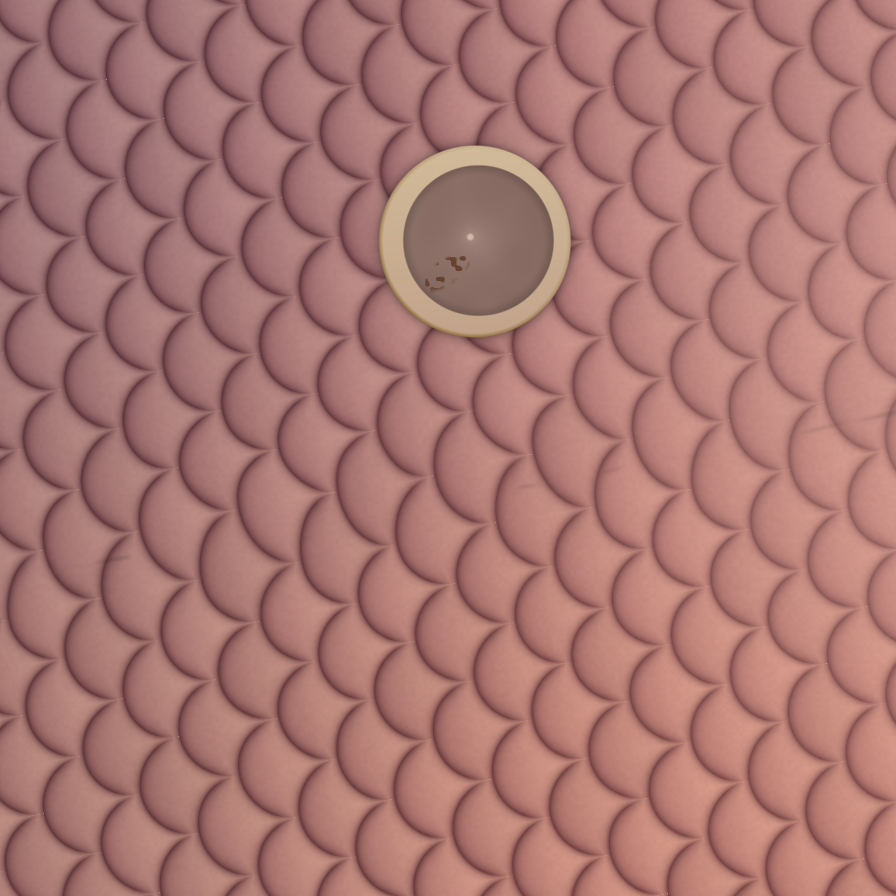
Write a WebGL 1 fragment shader that draws this pattern.

```glsl
precision highp float;
// Tilted pink fish-scale relief with a soft seam, lit from the right, and a round cream-rimmed disc.
uniform vec2 u_resolution;

float hash(vec2 p) {
  return fract(sin(dot(p, vec2(127.1, 311.7))) * 43758.5);
}

float noise(vec2 p) {
  vec2 i = floor(p), f = fract(p);
  f = f * f * (3.0 - 2.0 * f);
  return mix(mix(hash(i), hash(i + vec2(1.0, 0.0)), f.x),
             mix(hash(i + vec2(0.0, 1.0)), hash(i + 1.0), f.x), f.y);
}

// Surface colour of one scale: mauve at its tip, paler towards the overlap.
vec3 scaleTone(vec2 local, float row, float across) {
  float id = floor(2.0 * (across - local.y) + 0.5);
  vec3 tone = mix(vec3(0.68, 0.475, 0.47), vec3(0.79, 0.60, 0.56),
                  smoothstep(-0.5, 0.25, local.x + 0.12 * local.y));
  return tone * (0.98 + 0.04 * hash(vec2(row, id)));
}

vec3 scales(vec2 p, float pixel) {
  // Tilted axes; the rows are stretched a little along one seam.
  vec2 axes = vec2(dot(p, vec2(0.982, 0.187)), dot(p, vec2(-0.187, 0.982)));
  float seam = axes.y - 0.347;
  axes.y -= 0.02 * smoothstep(-0.07, 0.07, seam);
  vec2 q = (axes - vec2(0.1766, 0.1363)) / vec2(0.1113, 0.110);
  q += 0.05 * (vec2(noise(p * 9.0), noise(p * 9.0 + 40.0)) - 0.5);

  // Upper scale of the staggered pair, and the one it overlaps.
  float row = floor(2.0 * q.x + 1.0);
  vec2 upper = vec2(q.x - 0.5 * row, fract(q.y + 0.5 * mod(row, 2.0) + 0.5) - 0.5);
  vec2 lower = upper + vec2(0.5, upper.y > 0.0 ? -0.5 : 0.5);
  float d = length(upper) - 0.5;
  float edge = pixel / 0.11;
  vec3 color = mix(scaleTone(upper, row, q.y), scaleTone(lower, row - 1.0, q.y),
                   smoothstep(-edge, edge, d));

  // Dark groove: soft on the scale's own rim, tighter under the next scale.
  vec2 own = d > 0.0 ? lower : upper;
  vec2 next = own + vec2(-0.5, own.y > 0.0 ? -0.5 : 0.5);
  float rim = max(0.5 - length(vec2(min(own.x, 0.0), own.y)), 0.0);
  float gap = max(length(next) - 0.5, 0.0);
  float rimShade = exp(-rim / 0.055) * smoothstep(-0.03, 0.28, -own.x);
  float gapShade = exp(-gap / 0.038) * smoothstep(-0.03, 0.28, -next.x);
  float groove = max(rimShade, gapShade);
  color = mix(color, vec3(0.36, 0.19, 0.215), 0.88 * groove);

  // Broken creases along the seam.
  float crease = exp(-pow((seam + 0.012 * noise(p * 14.0)) / 0.003, 2.0));
  color *= 1.0 - 0.16 * crease * smoothstep(0.55, 0.8, noise(p * 22.0));

  // Broad light: warm glow at the right, greyer upper left, pinker foot.
  float glow = exp(-dot((p - vec2(1.03, 0.58)) * vec2(2.6, 2.1),
                        (p - vec2(1.03, 0.58)) * vec2(2.6, 2.1)));
  color *= mix(vec3(0.91, 0.93, 0.95), vec3(1.02, 0.99, 0.97), smoothstep(0.0, 0.8, p.x));
  color *= mix(vec3(1.04, 1.01, 0.97), vec3(0.97, 0.96, 1.0), smoothstep(0.1, 0.85, p.y));
  color = mix(color, vec3(0.88, 0.66, 0.61), 0.38 * glow);
  return color * (0.985 + 0.03 * noise(p * 260.0));
}

vec3 disc(vec3 color, vec2 p, float pixel) {
  vec2 c = p - vec2(0.530, 0.7305);
  float r = length(c);
  float side = dot(c / max(r, 0.001), vec2(-0.55, -0.83));

  // Contact shadow, then a cream ring with a brassy outer edge.
  color *= 1.0 - 0.3 * exp(-max(r - 0.107, 0.0) / 0.005);
  vec3 ring = mix(vec3(0.76, 0.64, 0.54), vec3(0.82, 0.73, 0.60), 0.5 + 0.5 * c.y / 0.107);
  ring = mix(ring, vec3(0.56, 0.43, 0.22),
             smoothstep(0.1015, 0.107, r) * (0.45 + 0.4 * side));
  color = mix(color, ring, 1.0 - smoothstep(-pixel, pixel, r - 0.107));

  // Dull centre plate with a faint sheen.
  vec2 m = c - vec2(0.004, 0.001);
  float plateRadius = length(m);
  vec3 plate = vec3(0.53, 0.42, 0.385) + 0.05 * exp(-dot(m, m) / 0.0012);
  plate += 0.025 * (noise(p * 35.0) - 0.5) - 0.35 * m.x * vec3(0.2, 0.3, 0.3);
  plate *= 1.0 - 0.14 * smoothstep(0.072, 0.084, plateRadius);

  // Rust flecks in a slanted patch, and a small pale stud.
  vec2 f = mat2(0.8, -0.6, 0.6, 0.8) * (c + vec2(0.032, 0.034));
  float patchMask = exp(-dot(f / vec2(0.032, 0.014), f / vec2(0.032, 0.014)));
  float flecks = smoothstep(0.68, 0.8, noise(p * 170.0) + 0.12 * patchMask);
  plate = mix(plate, vec3(0.36, 0.21, 0.13), 0.8 * flecks * smoothstep(0.25, 0.6, patchMask));
  float stud = length(c - vec2(-0.005, 0.005));
  plate += 0.10 * exp(-stud / 0.008);
  plate = mix(plate, vec3(0.80, 0.72, 0.66), 1.0 - smoothstep(0.002, 0.005, stud));
  return mix(color, plate, 1.0 - smoothstep(-pixel, pixel, plateRadius - 0.084));
}

void main() {
  vec2 p = gl_FragCoord.xy / u_resolution;
  float pixel = 1.0 / min(u_resolution.x, u_resolution.y);
  vec3 color = disc(scales(p, pixel), p, pixel);
  gl_FragColor = vec4(clamp(color, 0.0, 1.0), 1.0);
}
```
